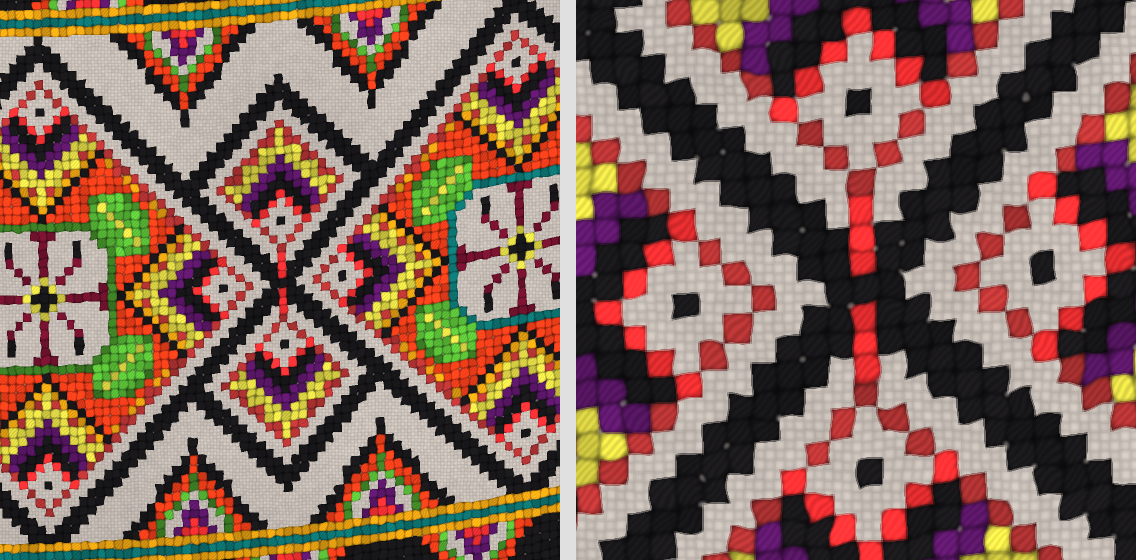
Left: the whole. Right: its middle third, enlarged.
This pattern is drawn by a three.js fragment shader. Its source:

```glsl
// Cross-stitched folk textile: flower medallions, chevron diamonds and zigzag borders on linen.
varying vec2 vUv;

const vec3 LINEN = vec3(0.80, 0.765, 0.735);
const vec3 BLACK = vec3(0.085, 0.08, 0.09);
const vec3 ORANGE = vec3(0.92, 0.23, 0.09);
const vec3 RED = vec3(0.97, 0.18, 0.19);
const vec3 BRICK = vec3(0.69, 0.19, 0.19);
const vec3 GOLD = vec3(0.88, 0.61, 0.06);
const vec3 YELLOW = vec3(0.83, 0.80, 0.25);
const vec3 PURPLE = vec3(0.35, 0.08, 0.40);
const vec3 MAROON = vec3(0.44, 0.06, 0.17);
const vec3 LEAF = vec3(0.33, 0.71, 0.20);
const vec3 GREEN = vec3(0.22, 0.47, 0.13);
const vec3 TEAL = vec3(0.04, 0.44, 0.43);

float hash(vec2 p) {
  p = fract(p * vec2(0.1031, 0.1137));
  p += dot(p, p.yx + 33.33);
  return fract((p.x + p.y) * p.x * 7.13);
}

float noise(vec2 p) {
  vec2 i = floor(p), f = fract(p);
  f = f * f * (3.0 - 2.0 * f);
  return mix(mix(hash(i), hash(i + vec2(1, 0)), f.x),
             mix(hash(i + vec2(0, 1)), hash(i + vec2(1, 1)), f.x), f.y);
}

// Diamond with its eye at the origin and nested chevrons pointing along +y
vec3 chevronDiamond(vec2 p, vec3 rim) {
  float x = abs(p.x), ring = x + abs(p.y), layer = x + p.y;
  if (ring < 0.5) return BLACK;
  if (ring < 2.5) return LINEN;
  if (ring < 3.5) return p.y < 0.0 ? BRICK : RED;
  if (x - p.y > 2.5) return BRICK;
  if (layer < 5.5) return BLACK;
  if (layer < 7.5) return PURPLE;
  if (layer < 9.5) return YELLOW;
  if (layer < 10.5) return mod(x, 2.0) < 0.5 ? YELLOW : BRICK;
  return rim;
}

// Eight-petalled flower in a chamfered frame; a = absolute cell position
vec3 flower(vec2 a, vec3 frame) {
  float lo = min(a.x, a.y), hi = max(a.x, a.y), sum = lo + hi;
  if (hi > 7.5 || sum > 12.5) return frame;
  if (sum < 1.5) return BLACK;
  if (sum < 2.5) return YELLOW;
  if (lo < 0.5 || (lo < 1.5 && hi > 6.5)) return MAROON;
  if (hi - lo < 0.5 && hi < 4.5) return MAROON;
  if (distance(a, vec2(4.0, 5.5)) < 0.8) return BLACK;
  return LINEN;
}

vec3 medallion(vec2 p, vec3 frame) {
  vec2 a = abs(p);
  float d = a.x + a.y;
  if (d > 26.5) return BLACK;
  if (d > 24.5) return LINEN;
  if (max(a.x, a.y) < 8.5 && d < 13.5) return flower(a, frame);
  vec2 arm = vec2(min(a.x, a.y), 21.0 - max(a.x, a.y));
  float layer = arm.x + arm.y;
  if (layer < 11.5) return chevronDiamond(arm, GOLD);
  if (layer < 12.5) return BLACK;
  if (d > 23.5) return BRICK;
  if (d > 22.5) return mod(a.x, 3.0) < 0.5 ? BRICK : GOLD;
  vec2 q = a - vec2(9.0, 8.0);
  float leaf = length(vec2(q.x - q.y, q.x + q.y) / vec2(6.4, 4.3));
  if (leaf < 0.65 && abs(q.x + q.y) < 0.5) return YELLOW;
  return leaf < 1.0 ? (leaf > 0.85 ? GREEN : LEAF) : ORANGE;
}

// Nested border triangle; depth counts rows inward from its tip
vec3 triangle(float depth, float x) {
  if (depth < 2.0) return BLACK;
  if (depth < 4.0) return ORANGE;
  if (depth < 5.2) return mod(x, 2.0) < 0.5 ? LEAF : GREEN;
  if (depth < 6.6) return LINEN;
  if (depth < 8.6) return PURPLE;
  return RED;
}

// Thread colour of one cell, counted from the middle of the cloth
vec3 pattern(vec2 c) {
  float x = abs(c.x), y = abs(c.y), band = c.y > 0.0 ? 31.0 : 29.0;
  if (abs(y - band) < 1.5) return abs(y - band) < 0.5 ? TEAL : GOLD;
  if (y > band) return triangle(band + 12.0 - y - 1.25 * abs(mod(x + 11.0, 22.0) - 11.0), x);
  float depth = y - band + 12.0 - 1.25 * abs(x - 11.0);
  if (depth > -0.1) return triangle(depth, x);
  if (x < 0.5 && y > 0.5 && y < 3.5) return RED;
  float d = x + abs(y - 11.0);
  if (d < 7.5) return chevronDiamond(vec2(x, y - 7.0), BRICK);
  if (d < 9.5) return LINEN;
  vec2 m = vec2(x - 28.0, c.y);
  if (abs(m.x) + y < 29.5) return medallion(m, c.x > 0.0 ? TEAL : GREEN);
  return d < 12.5 ? BLACK : LINEN;
}

vec3 weave(vec2 uv) {
  vec2 t = uv * 170.0 + 0.5 * noise(uv * 40.0);
  vec2 thread = abs(sin(3.14159 * t));
  float over = mod(floor(t.x) + floor(t.y), 2.0);
  return LINEN * (0.80 + 0.17 * sqrt(thread.x * thread.y) + 0.04 * over + 0.06 * noise(t * 0.7));
}

vec3 cloth(vec2 uv) {
  vec2 d = uv - vec2(0.505, 0.495);
  vec2 g = vec2(d.x + 0.025 * d.y, d.y - 0.107 * d.x - 0.093 * d.x * d.x) * vec2(65.6, 63.0);
  g += 0.3 * (vec2(noise(g * 1.3), noise(g * 1.3 + 57.0)) - 0.5);
  vec2 cell = floor(g + 0.5), f = g - cell;
  vec3 dye = pattern(cell), linen = weave(uv);
  if (dye == LINEN) return linen;
  // Rounded stitch with slanted strands and dark gaps
  float body = 1.0 - smoothstep(0.30, 0.56, length(max(abs(f) - 0.16, 0.0)) + 0.12);
  float strands = 0.5 + 0.5 * sin(18.0 * (f.x - f.y) + 6.0 * hash(cell + 9.0));
  float light = mix(0.52, 0.93 + 0.16 * strands, body) * (0.86 + 0.28 * hash(cell + 80.0));
  float fleck = step(0.82, hash(floor(g) + 31.0)) * (1.0 - smoothstep(0.06, 0.16, length(fract(g) - 0.5)));
  return mix(dye * light + 0.02 * body * strands, linen, 0.45 * fleck);
}

void main() {
  // Four samples smooth the stitch edges
  vec3 sum = vec3(0.0);
  for (int i = 0; i < 4; i++) {
    vec2 corner = vec2(mod(float(i), 2.0), floor(float(i) / 2.0)) - 0.5;
    sum += cloth(vUv + corner * 0.001);
  }
  gl_FragColor = vec4(sum * 0.25 * (0.96 + 0.08 * noise(vUv * 4.0)), 1.0);
}
```
